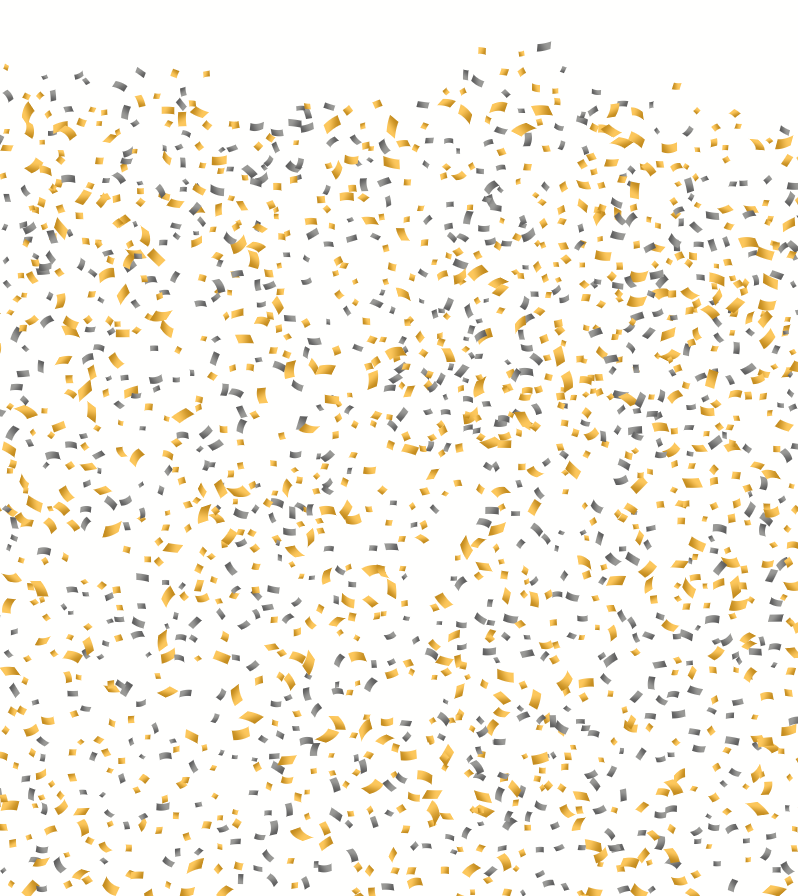
A WebGL 2 fragment shader for this pattern:

```glsl
#version 300 es
precision highp float;
// Gold and grey paper confetti scattered on white below a stepped, peaked top edge.

uniform vec2 u_resolution;
out vec4 fragColor;

// Lengths are fractions of the canvas height.
const float CELL = 0.0212;
const float JITTER = 0.82;
const float BASE_DENSITY = 0.84;
const float PATCH_DENSITY = 0.55;
const float PATCH_SCALE = 7.0;
const float TOP_FADE = 0.06;
const float GOLD_SHARE = 0.6;
const float BIG_GOLD_SHARE = 0.32;
const float GREY_STRIP_SHARE = 0.6;
const vec2 BIG_GOLD = vec2(0.0082, 0.0046);   // half sizes
const vec2 SMALL_GOLD = vec2(0.0039, 0.0034);
const vec2 GREY_STRIP = vec2(0.0067, 0.0035);
const vec2 GREY_CHIP = vec2(0.0040, 0.0027);
const vec3 PAPER = vec3(1.0, 1.0, 0.996);
const vec3 GOLD_DARK = vec3(0.77, 0.55, 0.12);
const vec3 GOLD_LIGHT = vec3(0.99, 0.78, 0.36);
const vec3 GREY_DARK = vec3(0.37, 0.37, 0.37);
const vec3 GREY_LIGHT = vec3(0.60, 0.60, 0.59);
const float HALF_PI = 1.5707963;

// Integer hash: three values from 0 to 1 for each cell and seed.
vec3 hash3(ivec2 cell, int seed) {
    uvec3 v = uvec3(ivec3(cell, seed)) * 1664525u + 1013904223u;
    v.x += v.y * v.z; v.y += v.z * v.x; v.z += v.x * v.y;
    v ^= v >> 16u;
    v.x += v.y * v.z; v.y += v.z * v.x; v.z += v.x * v.y;
    return vec3(v >> 8u) / 16777216.0;
}

float valueNoise(vec2 p) {
    ivec2 i = ivec2(floor(p));
    vec2 f = smoothstep(0.0, 1.0, fract(p));
    float low = mix(hash3(i, 90).x, hash3(i + ivec2(1, 0), 90).x, f.x);
    float high = mix(hash3(i + ivec2(0, 1), 90).x, hash3(i + ivec2(1, 1), 90).x, f.x);
    return mix(low, high, f.y);
}

// Height of the upper limit of the confetti; x runs from 0 to 1.
float topEdge(float x) {
    float shelf = x < 0.26 ? 0.95 : 0.905;
    float peak = 1.01 - 0.85 * abs(x - 0.66);
    return max(shelf, peak);
}

// The first layer is even, the second only thickens some patches.
float density(vec2 center, float aspect, int layer) {
    float patches = smoothstep(0.45, 0.85, valueNoise(center * PATCH_SCALE));
    float amount = layer == 0 ? BASE_DENSITY : PATCH_DENSITY * patches;
    float top = topEdge(center.x / aspect);
    return amount * (1.0 - smoothstep(top - TOP_FADE, top, center.y));
}

// Colour and coverage of one bent, skewed piece at offset p from its centre.
vec4 confettiPiece(vec2 p, ivec2 cell, int seed, float pixel) {
    vec3 kind = hash3(cell, seed + 1);
    vec3 form = hash3(cell, seed + 2);
    bool gold = kind.x < GOLD_SHARE;
    bool large = kind.y < (gold ? BIG_GOLD_SHARE : GREY_STRIP_SHARE);
    vec2 halfSize = gold ? (large ? BIG_GOLD : SMALL_GOLD)
                         : (large ? GREY_STRIP : GREY_CHIP);
    halfSize *= mix(0.72, 1.18, kind.z);

    // Directions lean towards the horizontal.
    float turn = form.x * 2.0 - 1.0;
    float angle = HALF_PI * turn * sqrt(abs(turn));
    float c = cos(angle), s = sin(angle);
    vec2 q = vec2(c * p.x + s * p.y, c * p.y - s * p.x);

    float skew = (form.y - 0.5) * (gold && large ? 1.5 : 0.6);
    q.x += skew * q.y;
    float along = q.x / halfSize.x;
    float bend = (form.z - 0.5) * (large ? 0.9 : 0.3);
    q.y += bend * halfSize.y * (along * along - 0.4);

    vec2 edge = abs(q) - halfSize;
    float dist = length(max(edge, 0.0)) + min(max(edge.x, edge.y), 0.0);
    float cover = clamp(0.5 - dist / pixel, 0.0, 1.0);

    // A soft sheen runs along each piece.
    float across = q.y / halfSize.y;
    float sheen = smoothstep(-1.1, 0.7, along * (form.z < 0.5 ? 1.0 : -1.0) + 0.3 * across);
    vec3 color = gold ? mix(GOLD_DARK, GOLD_LIGHT, sheen) : mix(GREY_DARK, GREY_LIGHT, sheen);
    return vec4(color, cover);
}

void main() {
    float pixel = 1.0 / u_resolution.y;
    float aspect = u_resolution.x * pixel;
    vec2 p = gl_FragCoord.xy * pixel;
    vec3 color = PAPER;

    for (int layer = 0; layer < 2; layer++) {
        int seed = 10 * layer;
        ivec2 home = ivec2(floor(p / CELL));
        for (int y = -1; y <= 1; y++)
        for (int x = -1; x <= 1; x++) {
            ivec2 cell = home + ivec2(x, y);
            vec3 place = hash3(cell, seed);
            vec2 center = (vec2(cell) + 0.5 + JITTER * (place.xy - 0.5)) * CELL;
            if (place.z > density(center, aspect, layer)) continue;
            vec4 piece = confettiPiece(p - center, cell, seed, pixel);
            color = mix(color, piece.rgb, piece.a);
        }
    }
    fragColor = vec4(color, 1.0);
}
```
